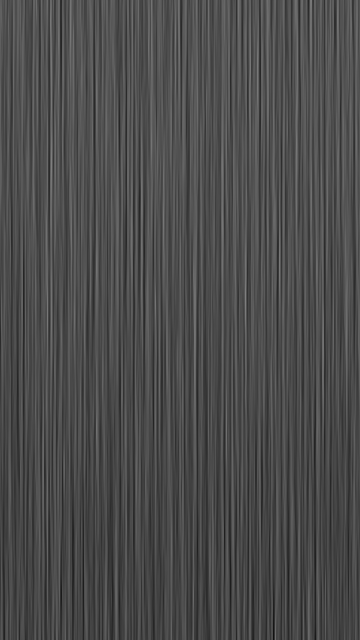
Write a WebGL 2 fragment shader that draws this texture.

```glsl
#version 300 es
precision highp float;
// Dark brushed metal with dense, crisp vertical grain.
// Column noise is summed at a few hair-line widths and lengths; each column
// is set against its neighbour, so the grain stays even without wide bands.

#define SHADE_BOTTOM 0.262
#define SHADE_TOP 0.320
#define FINE_AMOUNT 0.115
#define LONG_AMOUNT 0.140
#define MEDIUM_AMOUNT 0.080
#define FIBRE_AMOUNT 0.045
#define GLINT_AMOUNT 0.090
#define NEIGHBOUR_CONTRAST 0.650
#define EDGE_SOFTNESS 0.350

uniform vec2 u_resolution;
out vec4 fragColor;

float hash(vec2 p) {
    vec3 q = fract(vec3(p.xyx) * 0.1031);
    q += dot(q, q.yzx + 33.33);
    return fract((q.x + q.y) * q.z);
}

// Smooth noise in -0.5..0.5 along one column, with its own vertical shift
float columnNoise(float column, float y, float seed) {
    float shifted = y + 37.0 * hash(vec2(column, seed + 5.0));
    float cell = floor(shifted);
    float blend = smoothstep(0.0, 1.0, shifted - cell);
    float low = hash(vec2(column + seed * 17.0, cell));
    float high = hash(vec2(column + seed * 17.0, cell + 1.0));
    return mix(low, high, blend) - 0.5;
}

// Streaks around zero; density is cells per canvas height on each axis
float streaks(vec2 p, vec2 density, float seed) {
    vec2 q = p * density;
    float column = floor(q.x);
    float blend = smoothstep(0.5 - EDGE_SOFTNESS, 0.5 + EDGE_SOFTNESS, q.x - column);
    float a = columnNoise(column, q.y, seed);
    float b = columnNoise(column + 1.0, q.y, seed);
    float c = columnNoise(column + 2.0, q.y, seed);
    return mix(a - NEIGHBOUR_CONTRAST * b, b - NEIGHBOUR_CONTRAST * c, blend);
}

void main() {
    vec2 p = gl_FragCoord.xy / u_resolution.y;

    // Soft light falling from above
    float shade = mix(SHADE_BOTTOM, SHADE_TOP, smoothstep(0.0, 0.9, p.y));

    // Grain of several hair-line widths
    shade += FINE_AMOUNT * streaks(p, vec2(430.0, 8.0), 1.0);
    shade += LONG_AMOUNT * streaks(p, vec2(325.0, 2.4), 2.0);
    shade += MEDIUM_AMOUNT * streaks(p, vec2(235.0, 4.0), 3.0);

    // Short fibres that break up the lines
    shade += FIBRE_AMOUNT * streaks(p, vec2(470.0, 32.0), 4.0);

    // Bright scratches with fading ends
    float scratch = streaks(p, vec2(350.0, 6.0), 6.0);
    shade += GLINT_AMOUNT * smoothstep(0.42, 0.8, scratch);

    fragColor = vec4(vec3(clamp(shade, 0.0, 1.0)), 1.0);
}
```
